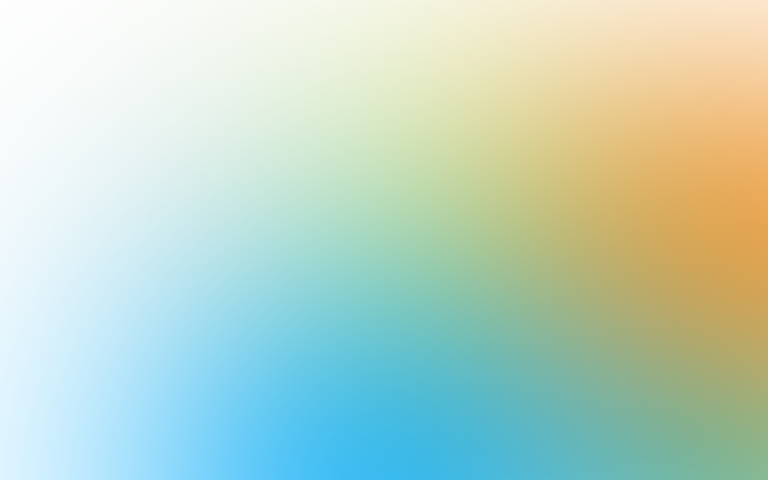
A WebGL 1 fragment shader for this background:

```glsl
precision highp float;
// A soft, blurred colour wash on white: sky blue from below, orange from
// the right, and green where they meet. Each wash is a wide Gaussian lobe
// that absorbs some red, green and blue from the white ground.

uniform vec2 u_resolution;

// Gaussian falloff; skew tilts the lobe's long axis vertically.
float lobe(vec2 uv, vec2 center, vec2 radius, float skew) {
  vec2 d = uv - center;
  d.y -= skew * d.x;
  d /= radius;
  return exp(-dot(d, d));
}

void main() {
  vec2 uv = gl_FragCoord.xy / u_resolution;

  // Share of red, green and blue absorbed by each wash
  vec3 blueInk = vec3(0.757, 0.25, 0.0);
  vec3 orangeInk = vec3(0.03, 0.33, 0.66);
  vec3 oliveInk = vec3(0.34, 0.145, 0.235);
  vec3 greenGlow = vec3(0.0, -0.08, 0.03);

  // Main washes
  vec3 absorbed = blueInk * lobe(uv, vec2(0.495, -0.02), vec2(0.373, 0.59), 0.0);
  absorbed += orangeInk * lobe(uv, vec2(1.0, 0.51), vec2(0.504, 0.447), -0.112);

  // Olive corner and the brighter green between the washes
  absorbed += oliveInk * lobe(uv, vec2(1.0, -0.04), vec2(0.276, 0.336), 0.0);
  absorbed += greenGlow * lobe(uv, vec2(0.573, 0.563), vec2(0.26, 0.417), 0.0);

  gl_FragColor = vec4(clamp(1.0 - absorbed, 0.0, 1.0), 1.0);
}
```
